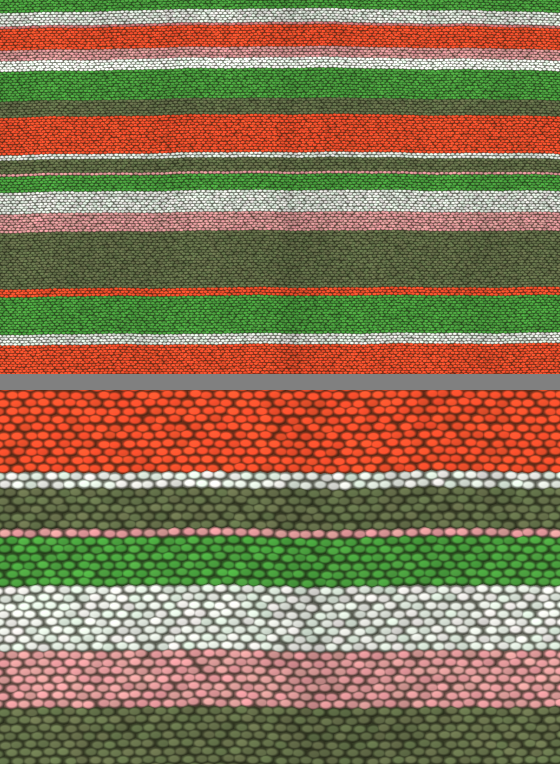
Top: the whole. Bottom: its middle third, enlarged.
Reproduce this texture procedurally as a WebGL 2 fragment shader.

```glsl
#version 300 es
precision highp float;

uniform vec2 u_resolution;
out vec4 outColor;

const vec3 GREEN = vec3(0.25, 0.54, 0.21);
const vec3 WHITE = vec3(0.75, 0.77, 0.74);
const vec3 PINK = vec3(0.74, 0.51, 0.51);
const vec3 ORANGE = vec3(0.83, 0.27, 0.15);
const vec3 OLIVE = vec3(0.34, 0.38, 0.25);

// Lower end of each stripe, in 512ths of the height from the top
const float stripeEnd[20] = float[20](
    12.0, 30.0, 35.0, 62.0, 79.0, 92.0, 135.0, 157.0, 207.0, 217.0,
    234.0, 238.0, 258.0, 289.0, 316.0, 393.0, 406.0, 455.0, 472.0, 530.0);
const int stripeYarn[20] = int[20](
    0, 1, 2, 3, 2, 1, 0, 4, 3, 1, 4, 2, 0, 1, 2, 4, 3, 0, 1, 3);

vec2 hash2(vec2 p) {
    vec3 q = fract(p.xyx * vec3(0.1031, 0.1030, 0.0973));
    q += dot(q, q.yzx + 33.33);
    return fract((q.xx + q.yz) * q.zy);
}

vec3 stripeColor(float depth) {
    int i = 0;
    while (i < 19 && depth * 512.0 > stripeEnd[i]) i++;
    int yarn = stripeYarn[i];
    vec3 color = yarn == 0 ? GREEN : yarn == 1 ? WHITE : yarn == 2 ? PINK
               : yarn == 3 ? ORANGE : OLIVE;
    if (i == 2) color *= vec3(0.95, 0.8, 0.8);   // faded thread beside the orange
    if (i == 5) color *= 1.13;                   // bleached stripe
    return color;
}

// Stripes sag towards both sides, most of all near the top
float sag(vec2 uv) {
    float side = 2.0 * uv.x - 1.0;
    float drop = side < 0.0 ? mix(1.0, 7.5, uv.y) : mix(-2.0, 6.0, uv.y);
    float ripple = 0.5 * sin(uv.x * 23.0 + uv.y * 4.0) + 0.3 * sin(uv.x * 51.0);
    return (drop * pow(abs(side), 1.3) + ripple) / 512.0;
}

vec3 cloth(vec2 uv) {
    float depth = 1.0 - uv.y - sag(uv);
    vec2 weave = vec2(uv.x * 128.0, depth * 138.0);

    // Cellular noise on a brick grid: the nearest point is the visible knot
    float nearest = 9.0;
    vec2 knot = vec2(0.0), knotId = vec2(0.0), offset = vec2(0.0);
    for (int j = -1; j <= 1; j++) {
        float row = floor(weave.y) + float(j);
        float shift = 0.5 * mod(row, 2.0);
        for (int i = -1; i <= 1; i++) {
            vec2 id = vec2(floor(weave.x - shift) + float(i), row);
            vec2 center = id + vec2(0.5 + shift, 0.5);
            vec2 delta = weave - center - 0.24 * (hash2(id + 7.0) - 0.5);
            float d = length(delta);
            if (d < nearest) {
                nearest = d;
                knot = center;
                knotId = id;
                offset = delta;
            }
        }
    }

    // Each knot takes one yarn, so stripe borders are knotted too
    vec3 color = stripeColor(knot.y / 138.0);
    vec2 wear = hash2(knotId + 41.0) - 0.5;
    float gap = smoothstep(0.28, 0.62, nearest);
    color *= 1.0 + 0.18 * wear.x + vec3(0.06, -0.03, 0.03) * wear.y;
    color *= mix(1.21, 0.52, gap) - 0.16 * dot(offset, vec2(0.6, 0.8));
    color = mix(color, vec3(0.25, 0.27, 0.14), 0.22 * gap);

    // Uneven light and a soft fold down the middle
    float fold = exp(-pow((uv.x - 0.517) / 0.022, 2.0));
    float light = 1.0 + 0.02 * sin(uv.x * 19.0 + sin(uv.y * 7.0))
                + 0.015 * sin(uv.x * 43.0 - uv.y * 3.0);
    return color * (light - 0.08 * fold);
}

void main() {
    // Average nine samples to smooth the knots
    vec3 sum = vec3(0.0);
    for (int j = -1; j <= 1; j++) {
        for (int i = -1; i <= 1; i++) {
            vec2 sub = vec2(i, j) / 3.0;
            sum += cloth((gl_FragCoord.xy + sub) / u_resolution);
        }
    }
    outColor = vec4(clamp(sum / 9.0, 0.0, 1.0), 1.0);
}
```
